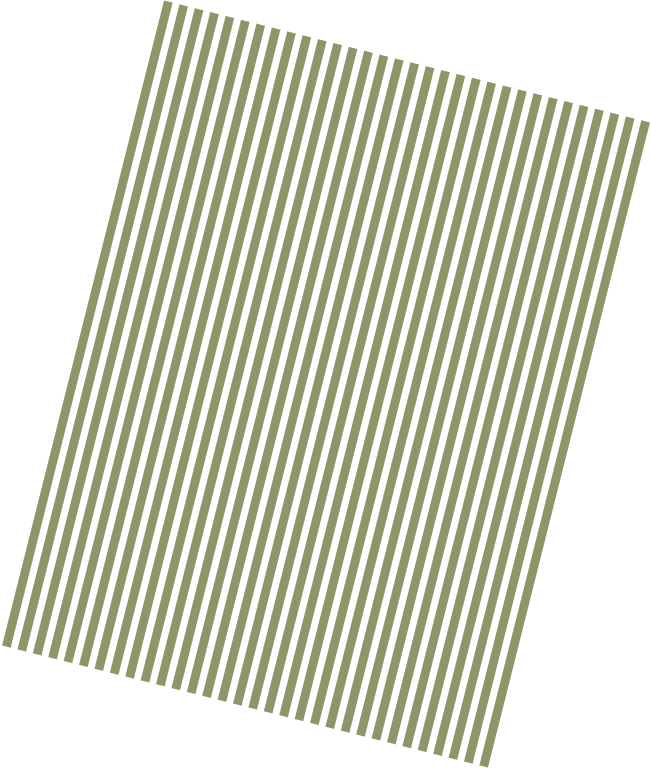
This pattern is drawn by a WebGL 1 fragment shader. Its source:

```glsl
precision highp float;

// A tilted sheet of evenly spaced olive bars on white.
// Space is rotated into the sheet's axes, folded onto the nearest bar,
// and each bar is filled from a box distance with one pixel of smoothing.

uniform vec2 u_resolution;

const vec3 PAPER = vec3(1.0);
const vec3 OLIVE = vec3(0.57, 0.58, 0.41);

// Lengths are fractions of the canvas height.
const float TILT = 0.246;
const float BAR_COUNT = 32.0;
const float BAR_PERIOD = 0.02067;
const vec2 BAR_HALF_SIZE = vec2(0.00576, 0.433);

// x runs across the bars, y along them; positive angles lean to the right.
vec2 tiltAxes(vec2 p, float angle) {
    float c = cos(angle);
    float s = sin(angle);
    return vec2(c * p.x - s * p.y, s * p.x + c * p.y);
}

// Offset from the centre of the nearest bar in a centred row of count bars.
float repeatCentered(float x, float period, float count) {
    float index = clamp(floor(x / period + 0.5 * count), 0.0, count - 1.0);
    return x - (index - 0.5 * (count - 1.0)) * period;
}

float boxDistance(vec2 p, vec2 halfSize) {
    vec2 d = abs(p) - halfSize;
    return length(max(d, 0.0)) + min(max(d.x, d.y), 0.0);
}

// Coverage ramp one pixel wide, centred on the edge.
float fillCoverage(float dist, float pixel) {
    return clamp(0.5 - dist / pixel, 0.0, 1.0);
}

void main() {
    float pixel = 1.0 / u_resolution.y;
    vec2 p = (gl_FragCoord.xy - 0.5 * u_resolution) * pixel;

    // Fold the sheet onto a single bar.
    vec2 bar = tiltAxes(p, TILT);
    bar.x = repeatCentered(bar.x, BAR_PERIOD, BAR_COUNT);

    float ink = fillCoverage(boxDistance(bar, BAR_HALF_SIZE), pixel);
    gl_FragColor = vec4(mix(PAPER, OLIVE, ink), 1.0);
}
```
